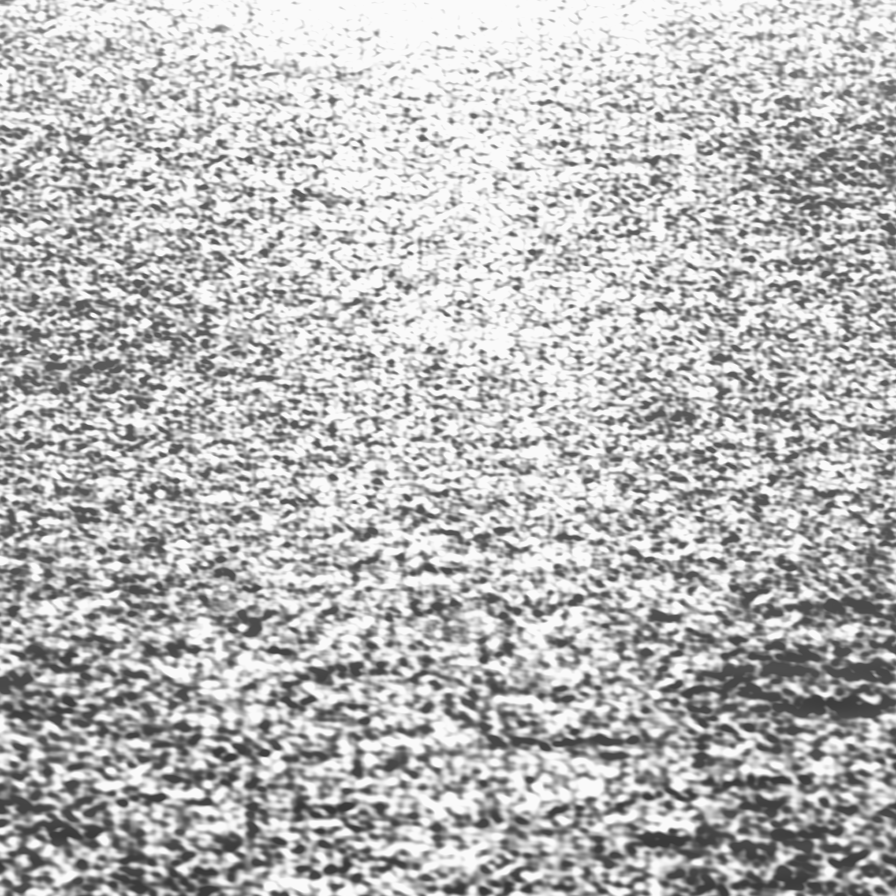
Give the GLSL for this texture, as a WebGL 1 fragment shader.

```glsl
precision highp float;

uniform vec2 u_resolution;

vec2 hashGradient(vec2 cell) {
  vec3 q = fract(vec3(cell.xyx) * vec3(0.1031, 0.1030, 0.0973));
  q += dot(q, q.yzx + 33.33);
  return fract((q.xx + q.yz) * q.zy) * 2.0 - 1.0;
}

float cornerSlope(vec2 cell, vec2 f, vec2 corner) {
  return dot(hashGradient(cell + corner), f - corner);
}

// Gradient noise, scaled to roughly -1 to 1
float noise(vec2 p) {
  vec2 cell = floor(p);
  vec2 f = fract(p);
  vec2 blend = f * f * f * (f * (f * 6.0 - 15.0) + 10.0);
  float low = mix(cornerSlope(cell, f, vec2(0.0)), cornerSlope(cell, f, vec2(1.0, 0.0)), blend.x);
  float high = mix(cornerSlope(cell, f, vec2(0.0, 1.0)), cornerSlope(cell, f, vec2(1.0)), blend.x);
  return mix(low, high, blend.y) * 2.1;
}

float softSpot(vec2 p, vec2 center, vec2 radius) {
  vec2 d = (p - center) / radius;
  return exp(-dot(d, d));
}

// Ripples flattened sideways, each octave tilted a little
float ripples(vec2 p, vec2 frequency) {
  float sum = 0.0;
  float weight = 0.70;
  float tilt = 0.16;
  for (int i = 0; i < 4; i++) {
    vec2 q = p * frequency + float(i) * 37.7;
    q.y += tilt * q.x;
    sum += weight * noise(q);
    frequency *= vec2(0.48, 0.62);
    weight *= 0.66;
    tilt *= -0.7;
  }
  return sum;
}

// Blend two scales while keeping the contrast even
float waterSurface(vec2 p) {
  float nearness = 1.0 - smoothstep(0.0, 0.8, p.y);
  float far = ripples(p + 3.1, vec2(120.0, 185.0));
  float near = ripples(p + 7.3, vec2(78.0, 118.0));
  float evenness = inversesqrt(nearness * nearness + (1.0 - nearness) * (1.0 - nearness));
  return mix(far, near, nearness) * evenness;
}

float sunlight(vec2 p) {
  float path = softSpot(vec2(p.x, 0.0), vec2(0.51, 0.0), vec2(0.31, 1.0));
  float light = -0.10 + 0.19 * p.y + path * mix(0.14, 0.26, p.y);
  light += 0.62 * softSpot(p, vec2(0.46, 1.02), vec2(0.25, 0.08));
  light += 0.20 * softSpot(p, vec2(0.5, 1.0), vec2(0.8, 0.05));
  light += 0.18 * softSpot(p, vec2(0.49, 0.80), vec2(0.13, 0.10));
  light += 0.16 * softSpot(p, vec2(0.57, 0.64), vec2(0.13, 0.05));
  light += 0.24 * softSpot(p, vec2(0.64, 0.13), vec2(0.07, 0.03));
  return light;
}

float shade(vec2 p) {
  float dark = 0.24 * softSpot(p, vec2(0.93, 0.81), vec2(0.11, 0.06));
  dark += 0.15 * softSpot(p, vec2(0.15, 0.63), vec2(0.14, 0.08));
  dark += 0.25 * softSpot(p, vec2(0.08, 0.58), vec2(0.06, 0.02));
  dark += 0.55 * softSpot(p, vec2(0.75, 0.53), vec2(0.03, 0.015));
  dark += 0.30 * softSpot(p, vec2(0.52, 0.23), vec2(0.06, 0.025));
  dark += 0.24 * softSpot(p, vec2(0.93, 0.25), vec2(0.15, 0.07));
  dark += 0.40 * softSpot(p, vec2(0.88, 0.05), vec2(0.13, 0.03));
  dark += 0.38 * softSpot(p, vec2(0.03, 0.08), vec2(0.08, 0.03));
  dark += 0.25 * softSpot(p, vec2(0.02, 0.22), vec2(0.07, 0.03));
  dark += 0.85 * softSpot(p, vec2(0.64, 0.17), vec2(0.08, 0.006));
  dark += 0.75 * softSpot(p, vec2(0.94, 0.324), vec2(0.05, 0.006));
  dark += 0.75 * softSpot(p, vec2(0.88, 0.25), vec2(0.10, 0.006));
  dark += 0.75 * softSpot(p, vec2(0.90, 0.208), vec2(0.10, 0.006));
  return dark;
}

void main() {
  vec2 p = gl_FragCoord.xy / u_resolution;

  // Long troughs grow stronger toward the viewer
  float foreground = 1.0 - smoothstep(0.0, 0.65, p.y);
  float troughs = noise(p * vec2(7.0, 42.0) + 11.0);
  float level = waterSurface(p) + sunlight(p) - shade(p) + 0.24 * foreground * troughs;

  // Grey water rises to white glints
  float glint = smoothstep(-0.66, 0.58, level);
  float haze = 0.14 * smoothstep(0.8, 1.0, p.y);
  float water = mix(0.35, 0.26, foreground) + haze + 0.06 * troughs * foreground;
  float tone = mix(water, 0.98, glint);
  gl_FragColor = vec4(vec3(tone), 1.0);
}
```
